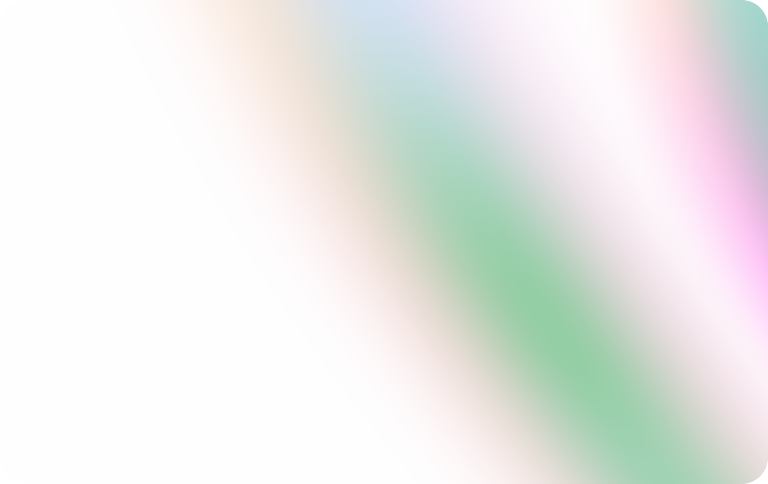
Give the GLSL for this background, as a Shadertoy shader.

```glsl
// Two soft, slightly bowed diagonal bands of pastel light on a white card.
// Each band is a set of bell curves across its axis; their inks are
// subtracted from white and shift in hue from the top of the card down.

#define PAPER vec3(0.998, 0.997, 0.997)
#define BAND_PATH vec3(0.744, 0.47, 0.15)    // quadratic: start, slope, bow
#define EDGE_PATH vec3(1.339, 0.20, 0.363)
#define CORE_WIDTH 0.136
#define VEIL_WIDTH 0.326
#define HALO_OFFSET 0.207
#define HALO_WIDTH 0.11
#define SKY_INK vec3(0.16, 0.0, 0.02)
#define GREEN_INK vec3(0.42, 0.0, 0.33)
#define CORNER_RADIUS 0.055

float bell(float d, float width) {
    float q = d / width;
    return exp(-0.5 * q * q);
}

// Bell with a flatter top and steeper sides
float plateau(float d, float width) {
    float q = abs(d) / width;
    return exp(-q * q * q);
}

// Horizontal position of a bowed path at a given depth below the top
float pathX(vec3 path, float depth) {
    return path.x + depth * (path.y + depth * path.z);
}

// Central band: sky blue turning green, between warm and violet fringes
vec3 mainBandInk(float x, float depth) {
    float d = x - pathX(BAND_PATH, depth);
    float greenness = smoothstep(-0.1, 0.65, depth)
                    - 0.2 * smoothstep(0.7, 1.0, depth);

    vec3 ink = mix(SKY_INK, GREEN_INK, greenness) * bell(d - 0.01, CORE_WIDTH);
    float veilCentre = 0.03 * depth - 0.01;
    ink.g += mix(0.11, 0.19, greenness) * plateau(d - veilCentre, VEIL_WIDTH);
    ink.b += mix(0.12, 0.075, depth) * bell(d + HALO_OFFSET, HALO_WIDTH);
    ink.b += mix(0.02, 0.07, depth) * bell(d - HALO_OFFSET, HALO_WIDTH);
    return ink;
}

// Right band: a blush that deepens to magenta, with a teal interior
vec3 rightBandInk(float x, float depth) {
    float d = x - pathX(EDGE_PATH, depth);
    float blush = smoothstep(-0.155, 0.124, d);
    float interior = smoothstep(0.0, 0.238, d);

    vec3 blushInk = vec3(0.0, 0.15 + 0.31 * depth, max(0.16 - 0.22 * depth, 0.02));
    vec3 interiorInk = vec3(0.36, 0.0, 0.03 + 0.4 * depth);
    return blush * blushInk + interior * interiorInk;
}

// Signed distance to a rounded rectangle centred on the origin
float roundedBox(vec2 p, vec2 halfSize, float radius) {
    vec2 q = abs(p) - halfSize + radius;
    return length(max(q, 0.0)) + min(max(q.x, q.y), 0.0) - radius;
}

void mainImage(out vec4 fragColor, in vec2 fragCoord) {
    // Units of canvas height
    vec2 uv = fragCoord / iResolution.y;
    vec2 halfSize = 0.5 * iResolution.xy / iResolution.y;
    float depth = 1.0 - uv.y;

    vec3 card = PAPER - mainBandInk(uv.x, depth) - rightBandInk(uv.x, depth);

    // Card with rounded corners
    float pixel = 1.0 / iResolution.y;
    float dist = roundedBox(uv - halfSize, halfSize, CORNER_RADIUS);
    float outside = smoothstep(-0.5 * pixel, 0.5 * pixel, dist);
    vec3 color = mix(card, vec3(1.0), outside);

    fragColor = vec4(clamp(color, 0.0, 1.0), 1.0);
}
```
